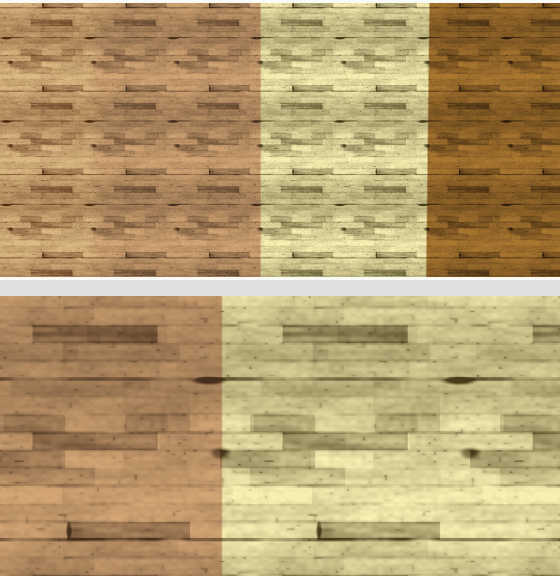
Top, the full canvas; bottom, a detail of the centre.
This texture is drawn by a WebGL 1 fragment shader. Its source:

```glsl
precision highp float;
// Worn wooden planks in a repeating square tile, dyed in three vertical zones.

uniform vec2 u_resolution;

#define TILE 0.2977        // tile side, in canvas heights
#define ROWS 14.0          // plank rows per tile
#define ORIGIN vec2(0.6667, 0.3682)
#define MARGIN 0.0104      // pale strip at top and bottom
#define BASE_DARK 0.19
#define GRAIN 0.30
#define SEAM_HALF 0.007
#define PALE_LEFT 0.931
#define PALE_RIGHT 1.534
#define FADED_RIGHT 0.335
#define LOOSE_PLANKS 30

float hash(vec2 p) {
  vec3 q = fract(vec3(p.xyx) * 0.1031);
  q += dot(q, q.yzx + 33.33);
  return fract((q.x + q.y) * q.z);
}

// Value noise that wraps after one tile.
float tileNoise(vec2 t, vec2 cells) {
  vec2 p = t * cells;
  vec2 i = floor(p);
  vec2 f = smoothstep(0.0, 1.0, p - i);
  vec2 a = mod(i, cells);
  vec2 b = mod(i + 1.0, cells);
  return mix(mix(hash(a), hash(vec2(b.x, a.y)), f.x),
             mix(hash(vec2(a.x, b.y)), hash(b), f.x), f.y);
}

// Coverage of a wrapping rectangle.
float patchAt(vec2 t, vec2 center, vec2 halfSize, float aa) {
  vec2 d = abs(fract(t - center + 0.5) - 0.5) - halfSize;
  return 1.0 - smoothstep(-aa, aa, max(d.x, d.y));
}

// One plank lying in a row, from its left end.
float plank(vec2 t, float row, float left, float len, float aa) {
  vec2 center = vec2(left + 0.5 * len, (row + 0.5) / ROWS);
  return patchAt(t, center, vec2(0.5 * len, 0.5 / ROWS), aa);
}

float knot(vec2 t, vec2 center, vec2 radius) {
  vec2 d = (fract(t - center + 0.5) - 0.5) / radius;
  return 1.0 - smoothstep(0.4, 1.3, length(d));
}

// Darkness of the wood within one tile, 0 light to 1 black.
float woodDarkness(vec2 t, float aa) {
  float streak = tileNoise(t, vec2(7.0, 56.0));
  float fine = tileNoise(t + 0.37, vec2(46.0, 70.0));
  float blotch = tileNoise(t + 0.61, vec2(6.0, 11.0));
  float d = BASE_DARK - 0.09 * cos(6.2832 * (t.y - 0.70));
  d += GRAIN * (0.45 * streak + 0.4 * fine + 0.35 * blotch - 0.6);

  // Ordinary planks with slight tone differences
  for (int i = 0; i < LOOSE_PLANKS; i++) {
    float n = float(i);
    float left = hash(vec2(n, 3.7));
    float len = 0.22 + 0.3 * hash(vec2(n, 8.1));
    float tone = 0.22 * (hash(vec2(n, 5.3)) - 0.5);
    d += tone * plank(t, mod(n, ROWS), left, len, aa);
  }

  // Dark stained planks
  float stain = 0.34 * plank(t, 0.0, 0.13, 0.50, aa);
  stain += 0.36 * plank(t, 6.0, 0.13, 0.50, aa);
  stain += 0.38 * plank(t, 11.0, 0.27, 0.49, aa);
  stain += 0.25 * plank(t, 7.0, 0.88, 0.38, aa);
  stain += 0.19 * plank(t, 5.0, 0.00, 0.26, aa);
  stain += 0.14 * plank(t, 5.0, 0.50, 0.26, aa);
  stain += 0.13 * plank(t, 8.0, 0.00, 0.38, aa);
  stain += 0.10 * plank(t, 3.0, 0.00, 1.00, aa);
  d += stain * (0.65 + 0.6 * streak);

  // Seams between rows, two of them deep
  float y = t.y * ROWS;
  float edge = floor(y + 0.5);
  float row = mod(edge, ROWS);
  float deep = 1.0 - step(0.5, min(abs(row - 3.0), abs(row - 12.0)));
  float seam = 1.0 - smoothstep(SEAM_HALF - aa, SEAM_HALF + aa, abs(y - edge) / ROWS);
  float wear = tileNoise(vec2(t.x, row / ROWS), vec2(13.0, ROWS));
  d += seam * wear * (0.08 + 0.18 * hash(vec2(row, 2.9)) + 0.40 * deep);

  // Knots and a split plank end
  d += 0.75 * knot(t, vec2(0.835, 0.222), vec2(0.065, 0.016));
  d += 0.55 * knot(t, vec2(0.88, 0.512), vec2(0.040, 0.022));
  d += 0.50 * knot(t, vec2(0.275, 0.820), vec2(0.012, 0.035));
  d += 0.30 * smoothstep(0.86, 0.98, fine) * blotch;
  return clamp(d, 0.0, 1.0);
}

void main() {
  vec2 p = gl_FragCoord.xy / u_resolution * vec2(2.0, 1.0);
  p.y = 1.0 - p.y;
  float px = 1.0 / u_resolution.y;
  vec2 t = fract((p - ORIGIN) / TILE);
  float dark = woodDarkness(t, 0.6 * px / TILE);

  // Light and dark ends of each dye
  vec3 tan_ = mix(vec3(0.83, 0.65, 0.46), vec3(0.27, 0.18, 0.11), dark);
  vec3 faded = mix(vec3(0.87, 0.73, 0.52), vec3(0.33, 0.16, 0.06), dark);
  vec3 cream = mix(vec3(0.97, 0.94, 0.70), vec3(0.28, 0.24, 0.10), dark);
  vec3 umber = mix(vec3(0.67, 0.47, 0.19), vec3(0.18, 0.11, 0.04), dark);

  // Zones from left to right; the last edge leans slightly
  float fade = FADED_RIGHT + 0.06 * (tileNoise(t, vec2(3.0, ROWS)) - 0.5);
  vec3 color = mix(faded, tan_, smoothstep(fade - 0.03, fade + 0.03, p.x));
  color = mix(color, cream, smoothstep(-px, px, p.x - PALE_LEFT));
  color = mix(color, umber, smoothstep(-px, px, p.x - PALE_RIGHT + 0.012 * p.y));

  float inside = smoothstep(-0.5 * px, 0.5 * px, min(p.y, 1.0 - p.y) - MARGIN);
  gl_FragColor = vec4(mix(vec3(0.98, 0.98, 0.97), color, inside), 1.0);
}
```
